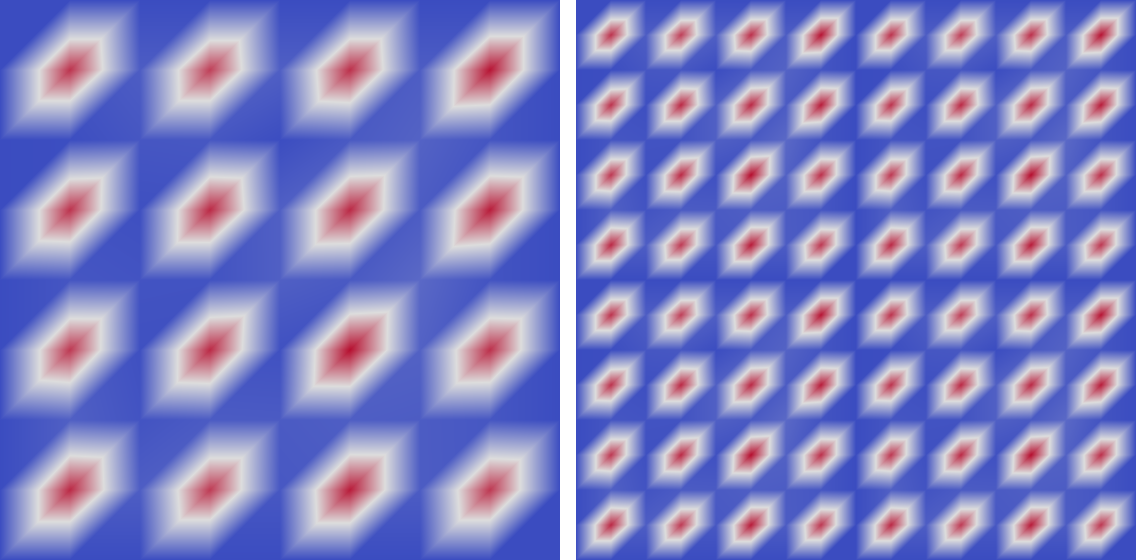
Left, the tile; right, the same tile 2 across and 2 down.
This pattern is drawn by a WebGL 1 fragment shader. Its source:

```glsl
precision highp float;
// Four by four grid of skewed hexagonal peaks on a triangle mesh, coloured blue to white to red.

uniform vec2 u_resolution;

const float REPEATS = 4.0;            // peaks across and down
const float NODES = 2.0 * REPEATS;    // mesh nodes across and down
const float PEAK_BASE = 0.86;         // height of the lowest peaks
const float PEAK_SPREAD = 0.06;       // random variation between peaks
const float RIDGE_BOOST = 0.08;       // extra height along the slanted ridge
const float RIDGE_COLUMN = 2.0;       // column where the ridge starts
const float RIDGE_SLOPE = 0.3333;     // columns the ridge shifts per row
const float FLOOR_SPREAD = 0.075;     // random lift of the nodes between peaks
const float BAND_NODE = 6.0;          // mesh column with a lighter floor
const float BAND_LIFT = 0.05;

const vec3 COLD = vec3(0.230, 0.299, 0.754);
const vec3 NEUTRAL = vec3(0.865, 0.865, 0.865);
const vec3 HOT = vec3(0.706, 0.016, 0.150);

float hash(vec2 p) {
  return fract(sin(dot(p, vec2(12.99, 78.23))) * 4375.85);
}

// Height of a peak in the given column and row
float peakHeight(vec2 cell) {
  float offset = abs(cell.x - RIDGE_COLUMN - cell.y * RIDGE_SLOPE);
  float ridge = 1.0 - step(0.5, offset);
  return PEAK_BASE + PEAK_SPREAD * hash(cell + 3.0) + RIDGE_BOOST * ridge;
}

// Height of a mesh node: peaks on odd nodes, a faint floor elsewhere, zero on the border
float nodeHeight(vec2 node) {
  vec2 n = mod(node, NODES);
  vec2 odd = mod(n, 2.0);
  if (odd.x * odd.y > 0.5) return peakHeight(floor(n * 0.5));
  if (min(n.x, n.y) < 0.5) return 0.0;
  float band = 1.0 - step(0.5, abs(n.x - BAND_NODE));
  return FLOOR_SPREAD * hash(n) + BAND_LIFT * band;
}

// Linear interpolation over squares split along the rising diagonal
float meshHeight(vec2 p) {
  vec2 base = floor(p);
  vec2 f = p - base;
  float hi = max(f.x, f.y);
  float lo = min(f.x, f.y);
  vec2 side = f.x > f.y ? vec2(1.0, 0.0) : vec2(0.0, 1.0);
  return nodeHeight(base) * (1.0 - hi)
       + nodeHeight(base + side) * (hi - lo)
       + nodeHeight(base + 1.0) * lo;
}

// Diverging colour ramp with its neutral point at one half
vec3 ramp(float h) {
  vec3 lower = mix(COLD, NEUTRAL, clamp(2.0 * h, 0.0, 1.0));
  return mix(lower, HOT, clamp(2.0 * h - 1.0, 0.0, 1.0));
}

void main() {
  vec2 uv = gl_FragCoord.xy / u_resolution;
  gl_FragColor = vec4(ramp(meshHeight(uv * NODES)), 1.0);
}
```
